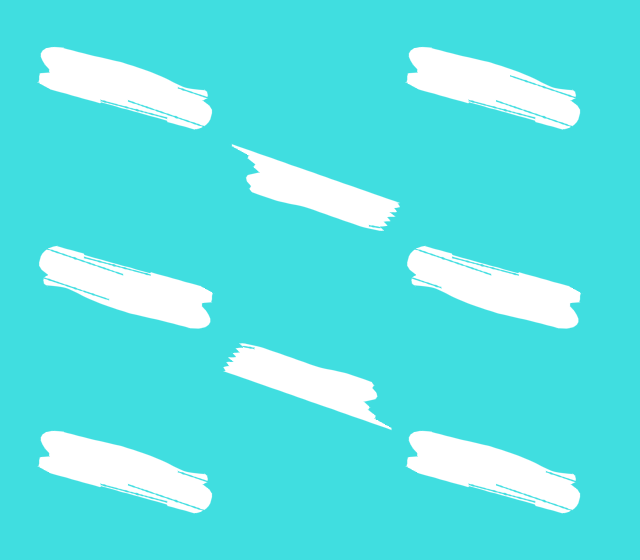
A Shadertoy shader for this pattern:

```glsl
#define CANVAS_H 674.0               // layout units per canvas height
#define BACKGROUND vec3(0.25, 0.87, 0.88)
#define PAINT vec3(1.0)
#define BLUNT_ORIGIN vec2(-234.0, 231.0)
#define BLUNT_STEP vec2(443.0, -231.0)
#define RAGGED_ORIGIN vec2(-3.0, 111.0)
#define RAGGED_STEP vec2(-14.0, -239.0)
#define BLUNT_SLOPE 0.29
#define RAGGED_SLOPE 0.35
#define STREAK_HALF_WIDTH 0.85
#define WOBBLE 0.6

// Reach of a stroke end, sampled every 4 units across the stroke
const float BLUNT_LEFT[15] = float[15](-90., -105., -104., -104., -103., -92., -92.,
    -97., -100., -102., -102., -100., -96., -88., -72.);
const float BLUNT_RIGHT[15] = float[15](78., 87., 93., 97., 100., 102., 103.,
    104., 104., 101., 93., 98., 99., 98., 90.);
const float RAGGED_LEFT[15] = float[15](-78., -82., -80., -85., -86., -84., -77.,
    -70., -77., -75., -84., -83., -103., -103., -103.);

float hash(float n) {
    return fract(sin(n * 127.1) * 43758.5);
}

// 1D gradient noise, roughly -0.5 to 0.5
float gradientNoise(float x) {
    float i = floor(x), f = x - i;
    float a = (hash(i) * 2.0 - 1.0) * f;
    float b = (hash(i + 1.0) * 2.0 - 1.0) * (f - 1.0);
    return mix(a, b, f * f * (3.0 - 2.0 * f));
}

float endReach(float profile[15], float across) {
    float s = clamp((across + 28.0) / 4.0, 0.0, 13.999);
    int i = int(s);
    return mix(profile[i], profile[i + 1], fract(s));
}

float bump(float x, float centre, float width) {
    float t = (x - centre) / width;
    return exp(-t * t);
}

// Dry bristle gap along a line through height at x = start
float streak(vec2 q, float start, float end, float height, float tilt) {
    float halfWidth = STREAK_HALF_WIDTH + 1.3 * gradientNoise(q.x * 0.23 + height);
    float gap = abs(q.y - height - tilt * (q.x - start)) - halfWidth;
    return max(gap, max(start - q.x, q.x - end));
}

float bounds(vec2 q, float left, float right, float bottom, float top) {
    return max(max(left - q.x, q.x - right), max(bottom - q.y, q.y - top));
}

// Wide stroke with notched, rounded ends
float bluntStroke(vec2 p, float dryStart) {
    vec2 q = vec2(p.x, p.y + BLUNT_SLOPE * p.x);
    float wobble = WOBBLE * gradientNoise(q.x * 0.09);
    float top = 26.5 + 3.0 * bump(q.x, 0.0, 40.0) - 5.0 * bump(q.x, 72.0, 22.0) + wobble;
    float thin = smoothstep(-31.0, -29.0, q.x) * (1.0 - smoothstep(49.0, 51.0, q.x));
    float bottom = -26.8 + 0.012 * q.x + 1.5 * thin - wobble;
    float d = bounds(q, endReach(BLUNT_LEFT, q.y), endReach(BLUNT_RIGHT, q.y), bottom, top);
    d = max(d, -streak(q, -30.0, 50.0, -23.7, 0.025));
    d = max(d, -streak(q, 3.0, 95.0, -14.5, -0.05));
    float dryHeight = 20.5 - 0.045 * (dryStart - 20.0);
    return max(d, -streak(q, dryStart, 106.0, dryHeight, -0.045));
}

// Tapered stroke with a spike on the left and bristle teeth on the right
float raggedStroke(vec2 p) {
    vec2 q = vec2(p.x, p.y + RAGGED_SLOPE * p.x);
    float wobble = WOBBLE * gradientNoise(q.x * 0.08 + 9.0);
    float tooth = abs(fract((q.y + 2.5) / 7.0 + 0.5) - 0.5) * 2.0;
    float right = 93.5 + 0.58 * q.y - 6.0 * tooth + 4.0 * gradientNoise(q.y * 0.3);
    float bottom = -33.0 + 4.6 * smoothstep(-55.0, -10.0, q.x)
                 + 3.0 * smoothstep(50.0, 80.0, q.x) + wobble;
    float left = endReach(RAGGED_LEFT, q.y + 6.0);
    float d = bounds(q, left, right, bottom, 16.4 + wobble);
    return max(d, -streak(q, 62.0, 90.0, -24.0, 0.18));
}

void mainImage(out vec4 fragColor, in vec2 fragCoord) {
    float pixel = CANVAS_H / iResolution.y;
    vec2 p = (fragCoord - 0.5 * iResolution.xy) * pixel;
    float d = 1e3;

    // Outer columns: the middle row is turned half around
    for (int row = 0; row < 3; row++) {
        float turn = row == 1 ? -1.0 : 1.0;
        for (int col = 0; col < 2; col++) {
            vec2 centre = BLUNT_ORIGIN + BLUNT_STEP * vec2(col, row);
            centre.y -= row == 1 ? 9.0 : 0.0;
            float dryStart = row + col == 1 ? 20.0 : 63.0;
            d = min(d, bluntStroke((p - centre) * turn, dryStart));
        }
    }

    // Middle column: the second stroke is turned half around
    for (int i = 0; i < 2; i++) {
        vec2 centre = RAGGED_ORIGIN + RAGGED_STEP * float(i);
        d = min(d, raggedStroke((p - centre) * (1.0 - 2.0 * float(i))));
    }

    // Edge smoothing by the local slope of the distance
    float slope = max(length(vec2(dFdx(d), dFdy(d))), pixel);
    float coverage = smoothstep(-0.75, 0.75, -d / slope);
    fragColor = vec4(mix(BACKGROUND, PAINT, coverage), 1.0);
}
```
